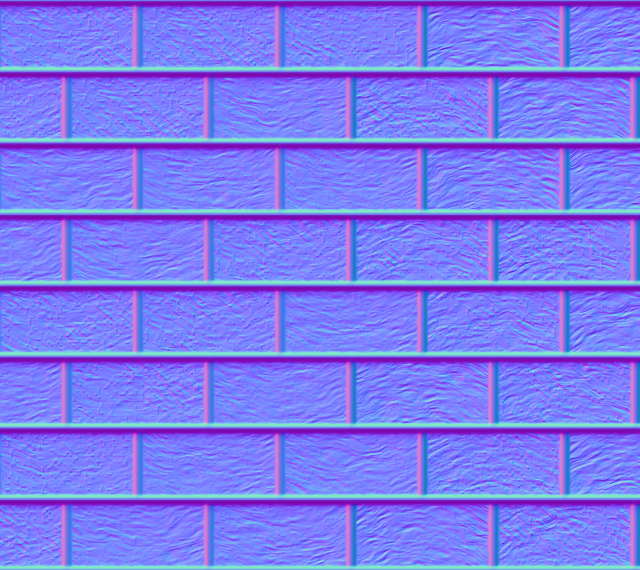
A Shadertoy shader for this texture map:

```glsl
// Tangent-space normal map of a running-bond brick wall with brushed, scratched faces.

const vec2  GRID          = vec2(9.0, 8.0);    // canvas size in course heights
const vec2  GRID_SHIFT    = vec2(0.06, -0.012);
const float BRICK_LENGTH  = 2.0;               // in course heights
const float TOP_OFFSET    = 0.042;             // joint centre to middle of bevel
const float BOTTOM_OFFSET = 0.048;
const float SIDE_OFFSET   = 0.046;
const float TOP_WIDTH     = 0.022;
const float BOTTOM_WIDTH  = 0.017;
const float SIDE_WIDTH    = 0.018;
const float HALO_WIDTH    = 0.050;
const float TOP_SLOPE     = 2.4;
const float BOTTOM_SLOPE  = 1.65;
const float RIGHT_SLOPE   = 1.2;
const float LEFT_SLOPE    = 0.7;
const float HALO_SLOPE    = 0.28;
const float ROUGH_COLUMN  = 3.0;               // bricks from here on are coarser
const float SCRATCH_SHARE = 0.32;
const float GRAIN_HEIGHT  = 0.0165;
const float SCRATCH_HEIGHT = 0.010;
const float PIT_HEIGHT    = 0.0035;
const float EDGE_WEAR     = 0.014;
const float SAMPLE_STEP   = 0.009;

float hash(vec2 p) {
    return fract(sin(dot(p, vec2(127.1, 311.7))) * 43758.547);
}

float noise(vec2 p) {
    vec2 i = floor(p);
    vec2 f = fract(p);
    f = f * f * (3.0 - 2.0 * f);
    return mix(mix(hash(i), hash(i + vec2(1, 0)), f.x),
               mix(hash(i + vec2(0, 1)), hash(i + vec2(1, 1)), f.x), f.y);
}

float bump(float x, float width) {
    x /= width;
    return exp(-0.5 * x * x);
}

// Height of the brick face: bowed brush strokes, diagonal scratches and pits.
float faceHeight(vec2 p, float seed, float rough, float scratched) {
    vec2 shift = vec2(seed * 53.0, seed * 91.0);
    float bow = mix(0.22, -0.26, rough) * (p.x - 1.0) * (p.x - 1.0);
    float warp = 0.10 * noise(p * vec2(3.0, 4.0) + shift)
               + 0.035 * noise(p * vec2(8.0, 9.0) + shift.yx);
    float across = p.y + bow + warp;
    float grain = noise(vec2(p.x * 6.0, across * 21.0) + shift)
                + 0.4 * noise(vec2(p.x * 13.0, across * 38.0) + shift.yx);
    float patchy = 0.5 + 0.9 * noise(p * vec2(4.0, 6.0) + shift.yx);
    float height = GRAIN_HEIGHT * mix(0.85, 1.3, rough) * mix(1.0, 0.75, scratched)
                 * patchy * grain;

    vec2 diagonal = vec2(p.x + p.y, p.x * 0.8 - p.y);
    float strokes = noise(diagonal * vec2(5.0, 19.0) + shift);
    float mask = smoothstep(0.3, 0.75, noise(p * vec2(2.0, 3.0) + shift + 7.0));
    height -= SCRATCH_HEIGHT * mix(0.2, 1.0, scratched) * mask
            * smoothstep(0.3, 1.0, strokes);

    float pits = noise(p * 23.0 + shift.yx);
    return height - PIT_HEIGHT * (1.0 + scratched) * smoothstep(0.5, 1.0, pits);
}

void mainImage(out vec4 fragColor, in vec2 fragCoord) {
    // Brick layout, y pointing down
    vec2 uv = fragCoord / iResolution.xy;
    vec2 wall = vec2(uv.x, 1.0 - uv.y) * GRID + GRID_SHIFT;
    float course = floor(wall.y);
    wall.x += mod(course, 2.0);
    vec2 id = vec2(floor(wall.x / BRICK_LENGTH), course);
    vec2 p = vec2(mod(wall.x, BRICK_LENGTH), fract(wall.y));

    // Character of this brick
    float seed = hash(id + 3.7);
    float rough = step(ROUGH_COLUMN, id.x);
    float scratched = step(hash(id + 19.3), SCRATCH_SHARE);

    // Distances from the joint centres, worn on the brick side
    vec2 nearEdge = p;
    vec2 farEdge = vec2(BRICK_LENGTH, 1.0) - p;
    vec2 edge = min(nearEdge, farEdge);
    float wear = EDGE_WEAR * (noise(p * 15.0 + seed * 40.0) - 0.5);
    vec2 worn = wear * smoothstep(0.03, 0.07, edge);

    // Bevel slopes with a soft halo under the top edge
    float sideFade = smoothstep(0.03, 0.10, edge.y);
    float crossing = bump(edge.x, 0.035);
    vec2 slope;
    slope.x = RIGHT_SLOPE * bump(farEdge.x + worn.x - SIDE_OFFSET, SIDE_WIDTH)
            - LEFT_SLOPE * (1.0 + 0.9 * rough)
              * bump(nearEdge.x + worn.x - SIDE_OFFSET, SIDE_WIDTH);
    slope.x *= sideFade;
    slope.y = BOTTOM_SLOPE * (1.0 - 0.4 * crossing)
              * bump(farEdge.y + worn.y - BOTTOM_OFFSET, BOTTOM_WIDTH)
            - TOP_SLOPE * (1.0 - 0.15 * crossing)
              * bump(nearEdge.y + worn.y - TOP_OFFSET, TOP_WIDTH)
            - HALO_SLOPE * bump(nearEdge.y - 2.0 * TOP_OFFSET, HALO_WIDTH);

    // Face slopes: gentle crown plus grain gradient
    float face = smoothstep(0.05, 0.10, min(edge.x, edge.y));
    float h = faceHeight(p, seed, rough, scratched);
    float hx = faceHeight(p + vec2(SAMPLE_STEP, 0.0), seed, rough, scratched);
    float hy = faceHeight(p + vec2(0.0, SAMPLE_STEP), seed, rough, scratched);
    vec2 crown = vec2(0.04 * (p.x - 1.0) - 0.03, 0.12 * (p.y - 0.5) + 0.01);
    slope += face * (crown - vec2(hx - h, hy - h) / SAMPLE_STEP);

    // Encode the normal, slightly shaded in the groove
    vec3 color = 0.5 + 0.5 * normalize(vec3(slope, 1.0));
    float groove = max(bump(edge.x, 0.03) * sideFade, bump(edge.y, 0.02));
    fragColor = vec4(color * (1.0 - 0.10 * groove), 1.0);
}
```
